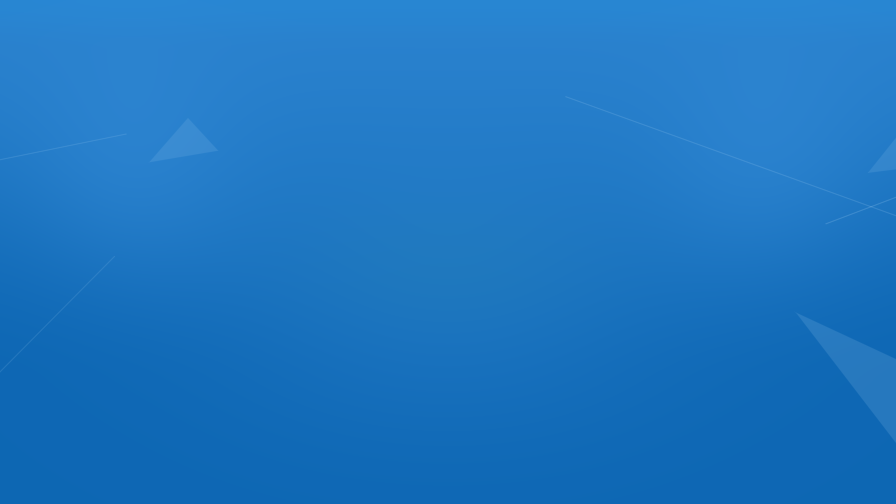
This background is drawn by a Shadertoy shader. Its source:

```glsl
// Calm blue backdrop: a vertical gradient lifted by soft elliptical glows,
// with a few translucent triangles and hairline strokes near the sides.
// Coordinates are in canvas heights, with the origin at the lower left.

const vec3 DEEP_BLUE = vec3(0.052, 0.402, 0.703);
const vec3 LIGHT_BLUE = vec3(0.172, 0.516, 0.815);
const vec3 PALE_BLUE = vec3(0.62, 0.80, 0.94);

// Gaussian ellipse, 1 at its centre
float glow(vec2 p, vec2 centre, vec2 radius) {
    vec2 d = (p - centre) / radius;
    return exp(-dot(d, d));
}

float segmentDistance(vec2 p, vec2 a, vec2 b) {
    vec2 ab = b - a;
    float h = clamp(dot(p - a, ab) / dot(ab, ab), 0.0, 1.0);
    return length(p - a - ab * h);
}

// Signed distance to the line a-b, positive on its left
float sideDistance(vec2 p, vec2 a, vec2 b) {
    vec2 dir = normalize(b - a);
    return dir.x * (p.y - a.y) - dir.y * (p.x - a.x);
}

// Smooth coverage of a counter-clockwise triangle
float triangle(vec2 p, vec2 a, vec2 b, vec2 c, float soft) {
    float inside = min(sideDistance(p, a, b),
                   min(sideDistance(p, b, c), sideDistance(p, c, a)));
    return smoothstep(-soft, soft, inside);
}

float hairline(vec2 p, vec2 a, vec2 b, float soft) {
    const float HALF_WIDTH = 0.0008;
    float d = segmentDistance(p, a, b);
    float coverage = min(1.0, HALF_WIDTH / soft);
    return coverage * (1.0 - smoothstep(0.0, HALF_WIDTH + soft, d));
}

vec3 background(vec2 p, float width) {
    float middle = 0.5 * width;
    float light = 0.92 * smoothstep(0.25, 1.0, p.y);
    light += 0.42 * glow(p, vec2(middle, 0.40), vec2(0.50, 0.27));

    // Mirrored side glows
    vec2 mirrored = vec2(abs(p.x - middle), p.y);
    light += 0.32 * glow(mirrored, vec2(0.63, 0.64), vec2(0.22, 0.23));

    vec3 color = mix(DEEP_BLUE, LIGHT_BLUE, min(light, 1.05));
    // Cooler top rim and a faint teal tint in the centre
    color += vec3(-0.006, 0.018, 0.018) * smoothstep(0.90, 1.0, p.y);
    color += vec3(0.0, 0.004, -0.022)
           * glow(p, vec2(middle, 0.48), vec2(0.28, 0.13));
    return color;
}

void mainImage(out vec4 fragColor, in vec2 fragCoord) {
    vec2 p = fragCoord / iResolution.y;
    float width = iResolution.x / iResolution.y;
    float soft = 0.75 / iResolution.y;
    vec3 color = background(p, width);

    // Translucent shards
    float shards = 0.15 * triangle(p, vec2(0.373, 0.766),
        vec2(0.296, 0.678), vec2(0.433, 0.701), soft);
    shards += 0.15 * triangle(p, vec2(1.722, 0.657),
        vec2(1.850, 0.673), vec2(1.850, 0.817), soft);
    shards += 0.17 * triangle(p, vec2(1.579, 0.380),
        vec2(1.850, 0.027), vec2(1.850, 0.254), soft);
    color = mix(color, PALE_BLUE, shards);

    // Fine strokes
    float strokes = 0.30 * hairline(p, vec2(-0.01, 0.681), vec2(0.25, 0.734), soft);
    strokes += 0.26 * hairline(p, vec2(-0.01, 0.252), vec2(0.227, 0.491), soft);
    strokes += 0.34 * hairline(p, vec2(1.123, 0.808), vec2(1.80, 0.564), soft);
    strokes += 0.40 * hairline(p, vec2(1.639, 0.556), vec2(1.80, 0.617), soft);
    color = mix(color, PALE_BLUE, strokes);

    fragColor = vec4(color, 1.0);
}
```
